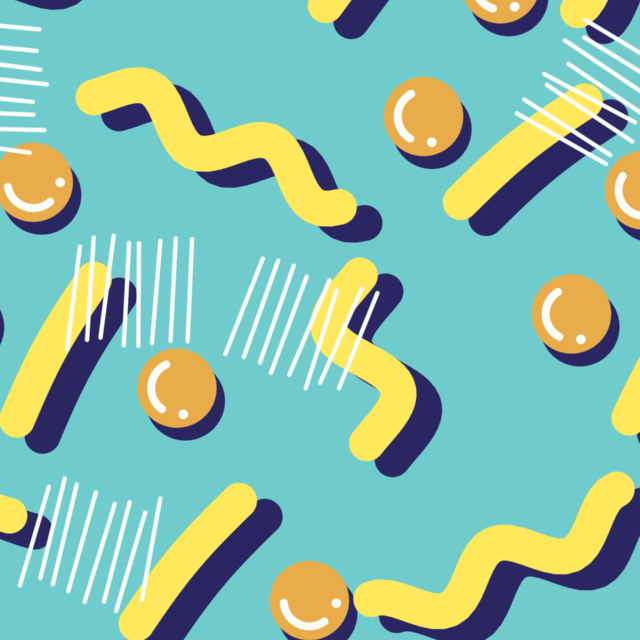
Reproduce this pattern procedurally as a WebGL 1 fragment shader.

```glsl
precision highp float;

uniform vec2 u_resolution;

const vec3 TEAL = vec3(0.44, 0.80, 0.80);
const vec3 NAVY = vec3(0.165, 0.15, 0.38);
const vec3 YELLOW = vec3(1.0, 0.91, 0.36);
const vec3 ORANGE = vec3(0.91, 0.68, 0.29);
const vec3 WHITE = vec3(0.98, 0.99, 0.98);

const vec2 CELL = vec2(0.48, 0.325);
const vec2 FIRST_CENTER = vec2(0.78, 0.12);
const float ROW_SHIFT = -0.22;
const float JITTER = 0.02;
const float STRIP_RADIUS = 0.028;
const float BALL_RADIUS = 0.062;
const vec2 STRIP_SHADOW = vec2(0.040, -0.025);
const vec2 BALL_SHADOW = vec2(0.013, -0.020);
const vec2 BALL_LEFT = vec2(-0.155, 0.055);
const vec2 BALL_RIGHT = vec2(0.19, -0.06);
const float HATCH_RADIUS = 0.0034;
const float HATCH_SPACING = 0.026;
const float HATCH_HALF_LENGTH = 0.08;
const float TAU = 6.2832;
const int STRIP_SEGMENTS = 36;
const int HATCH_LINES = 8;

float hash(vec2 p) {
  vec3 q = fract(p.xyx * 0.1031);
  q += dot(q, q.yzx + 33.33);
  return fract((q.x + q.y) * q.z);
}

// Coordinates of p in a frame turned by angle
vec2 turn(vec2 p, float angle) {
  float c = cos(angle), s = sin(angle);
  return vec2(c * p.x + s * p.y, c * p.y - s * p.x);
}

float segment(vec2 p, vec2 a, vec2 b) {
  vec2 ab = b - a;
  return length(p - a - ab * clamp(dot(p - a, ab) / dot(ab, ab), 0.0, 1.0));
}

// Round-ended ribbon along a sine; wave = amplitude, wavelength, phase
float strip(vec2 p, float halfLength, vec3 wave) {
  if (length(p) > 0.32) return 1.0;
  float d = 1.0;
  vec2 previous = vec2(-halfLength, wave.x * sin(wave.z - TAU * halfLength / wave.y));
  for (int i = 1; i <= STRIP_SEGMENTS; i++) {
    float x = halfLength * (2.0 * float(i) / float(STRIP_SEGMENTS) - 1.0);
    vec2 next = vec2(x, wave.x * sin(TAU * x / wave.y + wave.z));
    d = min(d, segment(p, previous, next));
    previous = next;
  }
  return d - STRIP_RADIUS;
}

// Highlight of a ball: an arc and a dot, in units of its radius
float shine(vec2 p, float angle) {
  vec2 q = turn(p, angle) / BALL_RADIUS;
  float a = clamp(atan(q.y, q.x), -1.05, 1.05);
  float arc = length(q - 0.65 * vec2(cos(a), sin(a))) - 0.10;
  float dot_ = length(q - 0.68 * vec2(cos(1.9), sin(1.9))) - 0.12;
  return min(arc, dot_) * BALL_RADIUS;
}

// Bundle of loose, nearly parallel strokes
float hatch(vec2 p, vec2 id) {
  if (length(p) > 0.2) return 1.0;
  vec2 q = turn(p, mix(-0.6, 0.0, hash(id + 7.3)) + 1.5 * step(0.6, hash(id + 2.9)));
  float d = 1.0;
  for (int i = 0; i < HATCH_LINES; i++) {
    float n = float(i);
    vec2 seed = id * 5.0 + vec2(n, 17.0);
    float x = (n - 0.5 * float(HATCH_LINES - 1)) * HATCH_SPACING;
    vec2 wobble = 0.014 * vec2(hash(seed), hash(seed + 31.0)) - 0.007;
    float slide = 0.03 * (hash(seed + 53.0) - 0.5);
    d = min(d, segment(q, vec2(x + wobble.x, slide - HATCH_HALF_LENGTH),
                          vec2(x + wobble.y, slide + HATCH_HALF_LENGTH)));
  }
  return d - HATCH_RADIUS;
}

void main() {
  vec2 p = gl_FragCoord.xy / u_resolution.y;
  float pixel = 1.0 / u_resolution.y;
  float shadow = 1.0, ribbon = 1.0, ball = 1.0, white = 1.0;
  float baseRow = floor((p.y - FIRST_CENTER.y) / CELL.y + 0.5);

  for (int j = -1; j <= 1; j++) {
    float row = baseRow + float(j);
    float rowX = FIRST_CENTER.x + ROW_SHIFT * row;
    float baseCol = floor((p.x - rowX) / CELL.x + 0.5);
    float rowKind = floor(mod(row + 0.5, 3.0));
    for (int i = -1; i <= 1; i++) {
      vec2 id = vec2(baseCol + float(i), row);
      vec2 q = p - vec2(rowX + id.x * CELL.x, FIRST_CENTER.y + row * CELL.y);
      q -= JITTER * (vec2(hash(id + 11.0), hash(id + 23.0)) - 0.5);
      bool wavy = mod(id.x + 0.5, 2.0) < 1.0;
      bool upright = wavy && rowKind == 1.0;
      float random = hash(id + 41.0);

      // Straight bar, long squiggle or upright S
      float angle = mix(0.5, 1.1, random);
      float halfLength = 0.125;
      vec3 wave = vec3(0.008, 0.5, 0.25 * TAU);
      if (upright) {
        angle = 1.75; halfLength = 0.13; wave = vec3(0.045, 0.23, 0.0);
      } else if (wavy) {
        angle = 0.42 * (1.0 - rowKind); halfLength = 0.21;
        wave = vec3(0.032, 0.21, TAU * random);
      }
      ribbon = min(ribbon, strip(turn(q, angle), halfLength, wave));
      shadow = min(shadow, strip(turn(q - STRIP_SHADOW, angle), halfLength, wave));

      // Balls on both sides of a bar; some rows trade one for strokes
      if (!wavy) {
        for (int k = 0; k < 2; k++) {
          if (k == 0 && rowKind == 0.0) continue;
          vec2 b = q - (k == 0 ? BALL_LEFT : BALL_RIGHT);
          ball = min(ball, length(b) - BALL_RADIUS);
          shadow = min(shadow, length(b - BALL_SHADOW) - BALL_RADIUS);
          white = min(white, shine(b, mix(2.9, 4.5, hash(id + 61.0 + float(k)))));
        }
      }
      vec2 hatchCenter = rowKind == 0.0 ? vec2(-0.15, 0.03) : vec2(0.12, 0.09);
      if (upright) hatchCenter = vec2(-0.10, 0.05);
      if (upright || !wavy) white = min(white, hatch(q - hatchCenter, id));
    }
  }

  // Flat layers from back to front
  vec3 color = mix(NAVY, TEAL, smoothstep(-pixel, pixel, shadow));
  color = mix(YELLOW, color, smoothstep(-pixel, pixel, ribbon));
  color = mix(ORANGE, color, smoothstep(-pixel, pixel, ball));
  color = mix(WHITE, color, smoothstep(-pixel, pixel, white));
  gl_FragColor = vec4(color, 1.0);
}
```
